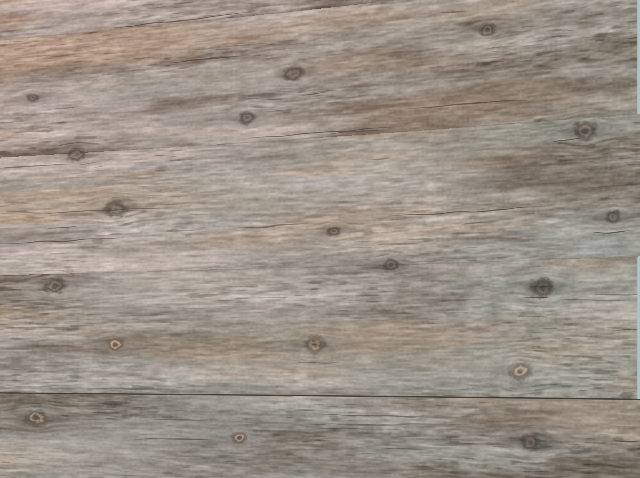
This texture is drawn by a WebGL 1 fragment shader. Its source:

```glsl
precision highp float;
uniform vec2 u_resolution;

float hash(vec2 p) {
  return fract(sin(dot(p, vec2(12.9898, 78.233))) * 43758.5453);
}

float noise(vec2 p) {
  vec2 i = floor(p), f = fract(p);
  f = f * f * (3.0 - 2.0 * f);
  return mix(mix(hash(i), hash(i + vec2(1.0, 0.0)), f.x),
             mix(hash(i + vec2(0.0, 1.0)), hash(i + vec2(1.0, 1.0)), f.x), f.y);
}

float fbm(vec2 p) {
  float sum = 0.0, amp = 0.5;
  for (int i = 0; i < 5; i++) {
    sum += amp * noise(p);
    p = p * 2.03 + 5.3;
    amp *= 0.54;
  }
  return sum * 0.95;
}

// Thin tapered split running along the grain
float crack(vec2 p, float seed) {
  vec2 d = p - vec2(1.4 * hash(vec2(seed, 1.7)), hash(vec2(seed, 4.1)));
  float size = hash(vec2(seed, 8.3));
  float halfLength = mix(0.03, 0.19, size * size);
  d.y += 0.004 * (noise(vec2(p.x * 22.0, seed)) - 0.5);
  d.y += d.x * 0.03 * (hash(vec2(seed, 6.2)) - 0.5);
  float taper = max(1.0 - abs(d.x) / halfLength, 0.0);
  float width = 0.0015 * taper * (0.3 + noise(vec2(p.x * 50.0, seed + 50.0)));
  float line = 1.0 - smoothstep(0.3 * width, width + 0.0011, abs(d.y));
  return line * smoothstep(0.0, 0.4, taper) * mix(0.3, 0.9, hash(vec2(seed, 2.9)));
}

void main() {
  vec2 uv = gl_FragCoord.xy / u_resolution;
  vec2 p = gl_FragCoord.xy / u_resolution.y;

  // Boards fan out slightly in perspective
  p.y -= mix(-0.035, 0.11, uv.y) * (p.x - 0.67);
  float row = (p.y - 0.172) / 0.27;
  float board = floor(row);
  float seamDist = abs(row - floor(row + 0.5)) * 0.27;
  vec2 grain = p + board * vec2(3.7, 1.3);

  // Knots: grain bends around each one
  float knotMask = 0.0, smudge = 0.0;
  vec3 knotColor = vec3(0.0);
  for (int i = 0; i < 18; i++) {
    float id = float(i);
    float band = floor(id / 3.0);
    vec2 center = vec2((mod(id, 3.0) + 0.12 + 0.76 * hash(vec2(id, 3.3))) * 0.447,
                       0.08 + 0.16 * band + 0.09 * (hash(vec2(id, 7.9)) - 0.5));
    float size = mix(0.009, 0.021, hash(vec2(id, 5.1)));
    vec2 q = p - center;
    q.x *= 0.75;
    float r = length(q) / size;
    grain.y -= 0.6 * q.y * exp(-0.3 * r * r);
    float wobble = fbm(q * 110.0 + id * 9.0);
    float body = 1.0 - smoothstep(0.4, 1.25, r + 0.9 * (wobble - 0.5));
    float rings = 0.5 + 0.5 * sin(r * 10.0 + wobble * 8.0);
    float pale = (1.0 - step(1.5, band)) * step(0.3, hash(vec2(id, 9.4)));
    vec3 wood = mix(vec3(0.43, 0.39, 0.35), vec3(0.64, 0.55, 0.47), pale);
    wood *= mix(0.82, 1.13, rings);
    wood = mix(vec3(0.33, 0.29, 0.25), wood, smoothstep(0.0, 0.5, r + wobble - 0.4));
    knotColor = mix(knotColor, wood, body);
    knotMask = max(knotMask, body * 0.75);
    smudge += (1.0 - 0.6 * pale) * exp(-dot(q * q, vec2(700.0, 7000.0)));
  }

  // Streaks get ragged ends; the fibres stay straight and dense
  vec2 streak = grain;
  streak.x += 0.1 * noise(grain * vec2(6.0, 110.0)) + 0.07 * noise(grain * vec2(25.0, 210.0));
  streak.y += 0.006 * (noise(grain * vec2(20.0, 60.0)) - 0.5);

  // Broad weathered tones
  float tone = fbm(streak * vec2(2.0, 14.0)) + 0.1 * (noise(grain * vec2(30.0, 150.0)) - 0.5);
  vec3 color = mix(vec3(0.48, 0.44, 0.395), vec3(0.62, 0.6, 0.57), smoothstep(0.28, 0.55, tone));
  color = mix(color, vec3(0.73, 0.695, 0.66), smoothstep(0.5, 0.74, tone));
  float warm = smoothstep(0.44, 0.68, fbm(streak * vec2(1.3, 11.0) + 17.0));
  color = mix(color, vec3(0.69, 0.6, 0.5), warm * mix(0.72, 0.35, uv.x));
  float frost = smoothstep(0.46, 0.68, fbm(streak * vec2(2.4, 11.0) + 41.0));
  color = mix(color, vec3(0.62, 0.64, 0.615), frost * mix(0.3, 0.65, uv.x));

  // Dense short fibres, with patches of stronger wear
  float wear = noise(grain * vec2(4.0, 18.0) + 8.0);
  float fibre = noise(grain * vec2(26.0, 190.0)) + noise(grain * vec2(55.0, 290.0) + 13.0) - 1.0;
  color += mix(0.07, 0.14, wear) * fibre;
  float longFibre = noise(grain * vec2(7.0, 230.0) + 31.0) - 0.5;
  color += 0.065 * longFibre;
  float pores = smoothstep(0.68, 0.9, noise(grain * vec2(32.0, 240.0) + 29.0));
  color *= 1.0 - 0.2 * pores * smoothstep(0.3, 0.7, wear);
  float figure = sin(p.y * 330.0 + 30.0 * fbm(p * vec2(2.2, 7.0) + board * 4.7));
  color += 0.028 * figure * smoothstep(0.5, 0.75, noise(p * vec2(2.5, 9.0) + 63.0));
  color += 0.05 * (noise(p * vec2(190.0, 230.0)) - 0.5);

  // Chalky cross-grain blotches
  float chalk = smoothstep(0.58, 0.8, fbm(p * vec2(22.0, 30.0) + 90.0));
  color += 0.055 * chalk * smoothstep(0.4, 0.6, fbm(p * vec2(3.0, 9.0) + 55.0));

  // Knots and splits
  color *= 1.0 - 0.2 * min(smudge, 1.0);
  color = mix(color, knotColor * (1.0 + 0.2 * fibre), knotMask);
  float splits = 0.0;
  for (int i = 0; i < 40; i++) {
    splits = max(splits, crack(p, float(i) + 1.0));
  }
  color = mix(color, vec3(0.27, 0.235, 0.21), splits * 0.8);

  // Board joints: one open, the others nearly closed
  float openJoint = 1.0 - step(0.5, abs(row));
  float joint = 1.0 - smoothstep(0.0005, 0.0022, seamDist);
  color = mix(color, vec3(0.2, 0.17, 0.15), joint * mix(0.1, 0.8, openJoint));

  // Soft daylight, rosy toward the upper left
  color *= mix(0.95, 1.03, uv.y);
  color += vec3(0.04, 0.0, 0.005) * (1.0 - uv.x) * uv.y;

  // Pale gap beside the shorter boards
  float shortBoard = (1.0 - step(0.5, mod(board, 2.0))) * step(0.0, board);
  color = mix(color, vec3(0.68, 0.76, 0.76), shortBoard * smoothstep(0.994, 0.997, uv.x));

  gl_FragColor = vec4(clamp(color, 0.0, 1.0), 1.0);
}
```
